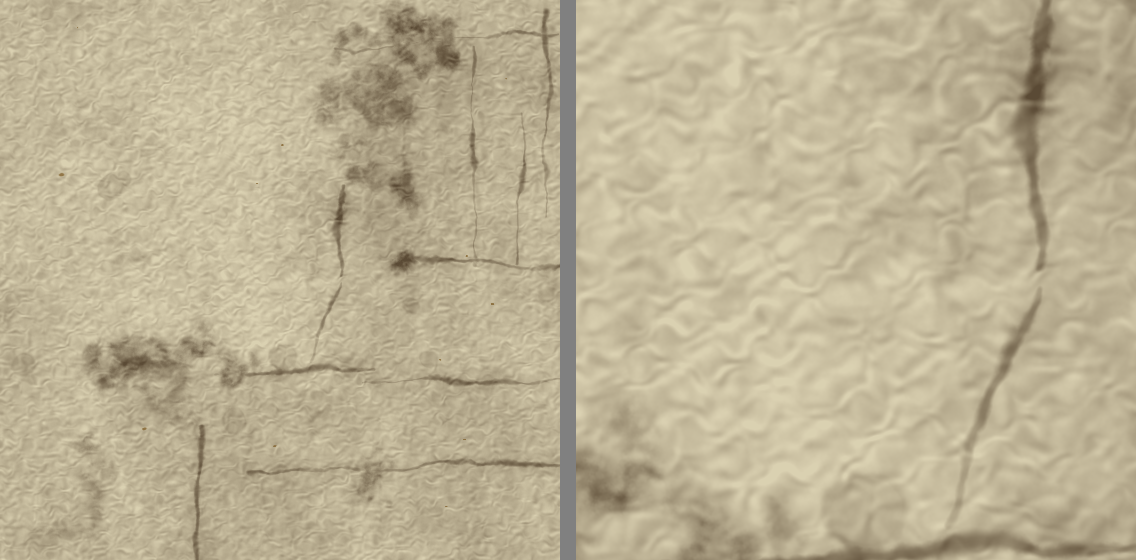
Left, the full canvas; right, a detail of the centre.
Write a WebGL 2 fragment shader that draws this texture.

```glsl
#version 300 es
precision highp float;
// Aged fibrous paper with a stepped damp stain, mottled blotches, rough cracks and specks.

uniform vec2 u_resolution;
out vec4 fragColor;

const vec3 PALE_PAPER = vec3(0.81, 0.77, 0.65);
const vec3 DARK_STAIN = vec3(0.43, 0.37, 0.28);
const vec3 OCHRE = vec3(0.50, 0.37, 0.16);
const float BASE_TONE = 0.085;
const float DAMP_TONE = 0.12;
const float GRAIN_EMBOSS = 0.30;
const float GRAIN_MOTTLE = 0.32;
const float CRACK_WIDTH = 0.0052;
const float CRACK_DARKNESS = 0.50;
const int SPOT_COUNT = 9;
const int SPECK_COUNT = 14;

// Cracks: start and end of each line.
const vec4 CRACKS[11] = vec4[11](
  vec4(0.60, 0.91, 1.00, 0.94), vec4(0.70, 0.535, 1.02, 0.525),
  vec4(0.85, 0.92, 0.843, 0.53), vec4(0.935, 0.80, 0.925, 0.53),
  vec4(0.98, 0.98, 0.975, 0.62), vec4(0.618, 0.67, 0.603, 0.50),
  vec4(0.603, 0.50, 0.555, 0.36), vec4(0.39, 0.335, 0.67, 0.347),
  vec4(0.64, 0.322, 1.02, 0.318), vec4(0.44, 0.16, 1.02, 0.175),
  vec4(0.355, 0.24, 0.355, -0.02));

// Blotches: centre, radius, darkness.
const vec4 BLOTCHES[11] = vec4[11](
  vec4(0.605, 0.90, 0.025, 0.75), vec4(0.66, 0.83, 0.075, 0.42),
  vec4(0.75, 0.93, 0.065, 0.50), vec4(0.70, 0.68, 0.050, 0.48),
  vec4(0.72, 0.535, 0.030, 0.75), vec4(0.22, 0.36, 0.055, 0.42),
  vec4(0.36, 0.39, 0.034, 0.45), vec4(0.41, 0.335, 0.032, 0.65),
  vec4(0.28, 0.29, 0.085, 0.28), vec4(0.16, 0.19, 0.042, 0.45),
  vec4(0.66, 0.15, 0.035, 0.55));

float hash(vec2 p) {
  return fract(sin(dot(p, vec2(127.1, 311.7))) * 43758.5453);
}

float noise(vec2 p) {
  vec2 cell = floor(p), f = fract(p);
  f = f * f * (3.0 - 2.0 * f);
  return mix(mix(hash(cell), hash(cell + vec2(1, 0)), f.x),
             mix(hash(cell + vec2(0, 1)), hash(cell + vec2(1, 1)), f.x), f.y);
}

float fbm(vec2 p) {
  float sum = 0.0, amplitude = 0.5;
  for (int i = 0; i < 5; i++) {
    sum += amplitude * noise(p);
    p = mat2(1.6, 1.2, -1.2, 1.6) * p + 7.3;
    amplitude *= 0.5;
  }
  return sum / 0.97;
}

float segmentDistance(vec2 p, vec2 a, vec2 b) {
  vec2 ab = b - a;
  return length(p - a - ab * clamp(dot(p - a, ab) / dot(ab, ab), 0.0, 1.0));
}

// Distance to the stepped outline of the damp area, negative inside.
float dampDistance(vec2 p) {
  float lean = 0.06 * smoothstep(0.52, 0.34, p.y);
  float middle = max(0.17 - p.x, p.y - 0.36);
  float right = max(0.61 - lean - p.x, p.y - 0.94);
  return min(p.y - 0.05, min(middle, right));
}

// Embossed curled fibres over a fine mottle.
float paperGrain(vec2 p) {
  vec2 curl = vec2(noise(p * 70.0), noise(p * 70.0 + 31.0)) - 0.5;
  vec2 q = (p + 0.012 * curl) * vec2(115.0, 165.0);
  float emboss = noise(q) - noise(q + vec2(0.4, -0.6));
  return GRAIN_EMBOSS * emboss + GRAIN_MOTTLE * (fbm(p * 65.0) - 0.5);
}

float blotches(vec2 p, float ragged, float mottle) {
  float dark = 0.0;
  for (int i = 0; i < BLOTCHES.length(); i++) {
    vec4 b = BLOTCHES[i];
    float reach = length(p - b.xy) / b.z + (ragged - 0.5) * 3.2;
    dark = max(dark, b.w * smoothstep(1.25, 0.35, reach));
  }
  return dark * mix(0.45, 1.45, mottle);
}

float cracks(vec2 p, float mottle) {
  float dark = 0.0;
  for (int i = 0; i < CRACKS.length(); i++) {
    float seed = float(i) * 5.7;
    vec2 bend = vec2(fbm(p * 11.0 + seed), fbm(p * 11.0 + seed + 40.0)) - 0.5;
    float d = segmentDistance(p + 0.035 * bend, CRACKS[i].xy, CRACKS[i].zw);
    float strength = smoothstep(0.15, 0.75, noise(p * 13.0 + seed));
    float width = CRACK_WIDTH * mix(0.5, 1.35, strength) * mix(0.6, 1.4, mottle);
    float line = smoothstep(width, width * 0.15, d) + 0.22 * exp(-d / 0.011);
    dark = max(dark, line * mix(0.45, 1.1, strength));
  }
  return CRACK_DARKNESS * dark;
}

// Faint round water spots with a slightly darker rim.
float waterSpots(vec2 p, float ragged) {
  float dark = 0.0;
  for (int i = 0; i < SPOT_COUNT; i++) {
    vec2 id = vec2(float(i), 3.0);
    float radius = mix(0.007, 0.028, hash(id + 17.0));
    float d = length(p - vec2(hash(id), hash(id + 9.0))) + (ragged - 0.5) * 0.025 - radius;
    float rim = smoothstep(0.004, 0.0, abs(d));
    dark = max(dark, 0.17 * smoothstep(0.002, -0.003, d) + 0.06 * rim);
  }
  return dark;
}

float specks(vec2 p) {
  float cover = 0.0;
  for (int i = 0; i < SPECK_COUNT; i++) {
    vec2 id = vec2(float(i), 61.0);
    vec2 offset = p - vec2(hash(id), hash(id + 5.0));
    float radius = mix(0.0018, 0.006, pow(hash(id + 11.0), 3.0));
    float d = length(offset * vec2(0.8, 1.3)) + 0.003 * (noise(p * 180.0) - 0.5);
    cover = max(cover, smoothstep(radius, radius * 0.4, d));
  }
  return cover;
}

void main() {
  vec2 p = gl_FragCoord.xy / u_resolution;
  float clouds = fbm(p * 5.0 + 2.0);
  float ragged = fbm(p * 19.0 + 13.0);
  float mottle = smoothstep(0.25, 0.75, fbm(p * 48.0 + 5.0));

  // Sheet: slow clouds, darker margins and scattered faint patches.
  float margin = smoothstep(0.18, 0.0, min(p.x, 1.0 - p.y));
  float tone = BASE_TONE + 0.22 * (clouds - 0.5) + 0.06 * margin;
  tone += 0.12 * smoothstep(0.56, 0.68, fbm(p * 9.0 + 23.0)) * mottle;

  // Damp area: tint, vertical bands and streaks, and a broken dark outline.
  float edge = dampDistance(p + 0.05 * (vec2(ragged, fbm(p * 17.0 + 50.0)) - 0.5));
  float damp = smoothstep(0.01, -0.07, edge);
  float bands = noise(p * vec2(9.0, 3.0) + 4.0) - 0.5;
  float streaks = noise(p * vec2(75.0, 6.0)) - 0.5;
  tone += damp * (DAMP_TONE + 0.16 * bands + 0.07 * streaks + 0.25 * (ragged - 0.5));
  tone += 0.38 * exp(-abs(edge) * 60.0) * smoothstep(0.42, 0.66, fbm(p * 8.0 + 71.0)) * mix(0.5, 1.3, mottle);

  // Marks and fibres.
  float marks = max(blotches(p, ragged, mottle), cracks(p, mottle));
  tone += marks + waterSpots(p, ragged) + paperGrain(p);
  vec3 color = mix(PALE_PAPER, DARK_STAIN, clamp(tone, -0.12, 1.2));
  fragColor = vec4(mix(color, OCHRE, 0.75 * specks(p)), 1.0);
}
```
